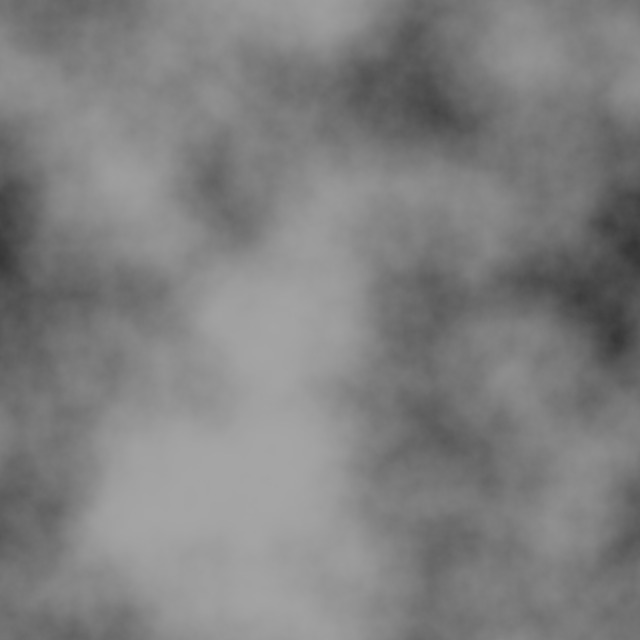
This texture is drawn by a Shadertoy shader. Its source:

```glsl
// Soft grey clouds: tiling fractal gradient noise over a broad light-to-dark swell.

const float TAU = 6.2831853;

const float MEAN_GREY = 0.503;              // average brightness
const float CONTRAST = 0.087;               // standard deviation of brightness
const float DARK_SKEW = 0.17;               // deepens shadows, flattens highlights
const vec2 DARK_CENTER = vec2(0.82, 0.70);  // middle of the broad dark region
const vec2 SWELL_AMOUNT = vec2(0.8, 0.4);   // strength of the swell per axis
const float CLOUD_AMOUNT = 3.1;             // strength of the fractal noise
const int BASE_CELLS = 3;                   // noise cells across the tile
const int OCTAVES = 7;
const float GAIN = 0.5;                     // amplitude ratio between octaves
const uint SEED = 11u;

// Integer hash of a lattice cell, returned as 0..1
float hash(ivec2 cell, uint seed) {
    uint h = uint(cell.x) * 374761393u + uint(cell.y) * 668265263u + seed * 974711u;
    h = (h ^ (h >> 15)) * 2246822519u;
    h = (h ^ (h >> 13)) * 3266489917u;
    h ^= h >> 16;
    return float(h & 65535u) / 65536.0;
}

// Slope contribution of one lattice corner, wrapped to the period
float corner(ivec2 cell, vec2 offset, int period, uint seed) {
    ivec2 wrapped = ivec2(cell.x % period, cell.y % period);
    float angle = TAU * hash(wrapped, seed);
    return dot(vec2(cos(angle), sin(angle)), offset);
}

// Periodic gradient noise for non-negative positions
float gradientNoise(vec2 p, int period, uint seed) {
    ivec2 cell = ivec2(floor(p));
    vec2 f = fract(p);
    vec2 fade = f * f * f * (f * (f * 6.0 - 15.0) + 10.0);
    float a = corner(cell, f, period, seed);
    float b = corner(cell + ivec2(1, 0), f - vec2(1.0, 0.0), period, seed);
    float c = corner(cell + ivec2(0, 1), f - vec2(0.0, 1.0), period, seed);
    float d = corner(cell + ivec2(1, 1), f - vec2(1.0, 1.0), period, seed);
    return mix(mix(a, b, fade.x), mix(c, d, fade.x), fade.y);
}

// Octave sum; each layer is shifted so that lattice points do not line up
float clouds(vec2 uv) {
    float sum = 0.0;
    float amplitude = 1.0;
    int cells = BASE_CELLS;
    for (int i = 0; i < OCTAVES; i++) {
        uint seed = SEED + uint(i);
        vec2 shift = vec2(hash(ivec2(7, 3), seed), hash(ivec2(2, 9), seed));
        sum += amplitude * gradientNoise(fract(uv + shift) * float(cells), cells, seed);
        amplitude *= GAIN;
        cells *= 2;
    }
    return sum;
}

void mainImage(out vec4 fragColor, in vec2 fragCoord) {
    vec2 uv = fragCoord / iResolution.xy;

    // Broad swell plus cloud detail, near zero mean and unit variance
    float swell = -dot(SWELL_AMOUNT, cos(TAU * (uv - DARK_CENTER)));
    float tone = swell + CLOUD_AMOUNT * clouds(uv);

    // Skewed tone curve
    tone -= DARK_SKEW * (tone * tone - 1.0);
    float grey = clamp(MEAN_GREY + CONTRAST * tone, 0.0, 1.0);
    fragColor = vec4(vec3(grey), 1.0);
}
```
